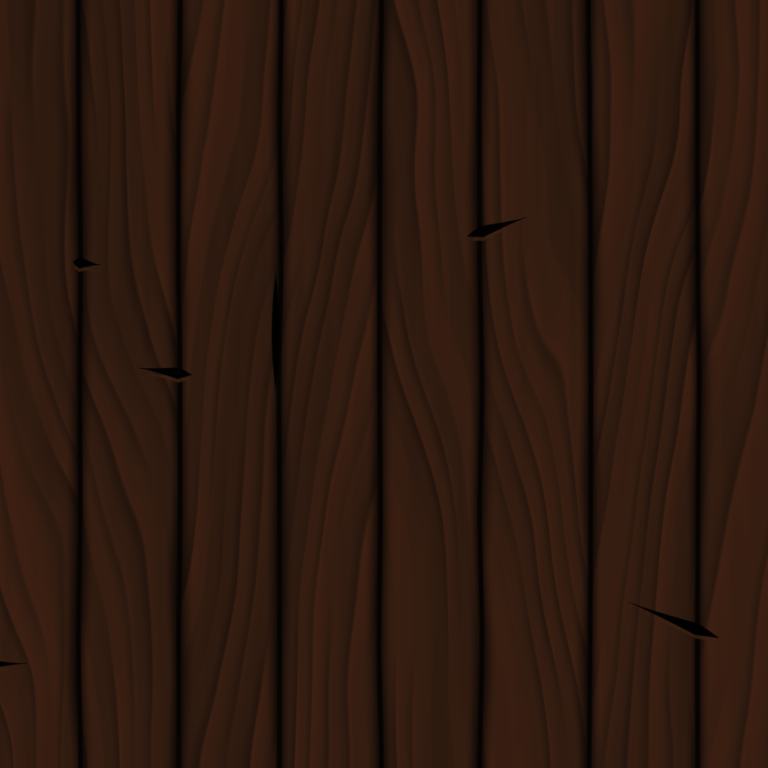
Give the GLSL for this texture, as a Shadertoy shader.

```glsl
// Dark wooden planks: eight upright boards parted by seven shadowed seams.
// Grain is a warped, leaning field cut into strands, each with a lit ridge
// and a dark crease; tapered gashes open from some of the seams.

const vec3 HEART  = vec3(0.180, 0.102, 0.060);
const vec3 RIDGE  = vec3(0.235, 0.122, 0.070);
const vec3 CREASE = vec3(0.130, 0.073, 0.040);
const vec3 GAP    = vec3(0.022, 0.013, 0.007);
const vec3 LIP    = vec3(0.230, 0.125, 0.070);

const float FIRST_SEAM    = 0.103;
const float PLANK_WIDTH   = 0.1307;
const float EXTRA_WIDTH   = 0.011;   // added to planks right of WIDE_FROM
const float WIDE_FROM     = 4.0;
const float SEAM_WOBBLE   = 0.004;
const float SHADOW_WIDTH  = 0.018;
const float STRAND_WIDTH  = 0.026;
const float GRAIN_LEAN    = 0.13;
const float GASH_WIDTH    = 0.008;
const vec2  SPLIT_CENTRE  = vec2(0.359, 0.568);
const vec2  SPLIT_RADIUS  = vec2(0.005, 0.076);

// Each gash: seam index, height, signed reach, rise towards the tip
const int GASH_COUNT = 5;
const vec4 GASHES[GASH_COUNT] = vec4[GASH_COUNT](
    vec4(0.0, 0.658, 0.028, -0.003), vec4(1.0, 0.514, -0.054, 0.007),
    vec4(4.0, 0.698, 0.060, 0.019), vec4(6.0, 0.180, -0.091, 0.036),
    vec4(-1.0, 0.135, 0.062, 0.001));

float hash(vec2 p) {
    vec3 q = fract(p.xyx * 0.1031);
    q += dot(q, q.yzx + 33.33);
    return fract((q.x + q.y) * q.z);
}

float noise(vec2 p) {
    vec2 i = floor(p), f = fract(p);
    f = f * f * (3.0 - 2.0 * f);
    return mix(mix(hash(i), hash(i + vec2(1, 0)), f.x),
               mix(hash(i + vec2(0, 1)), hash(i + vec2(1, 1)), f.x), f.y);
}

float seamX(float i) {
    return FIRST_SEAM + PLANK_WIDTH * i + EXTRA_WIDTH * max(i - WIDE_FROM, 0.0);
}

// Strength of the ridge between two strands, varying along its length
float ridgeStrength(float id, float y) {
    return smoothstep(0.15, 0.75, noise(vec2(id * 5.3 + 40.0, y * 4.0)));
}

float strandTone(float id) {
    return 0.6 * smoothstep(0.3, 0.8, hash(vec2(id + 60.0, 9.0)));
}

// Wood colour: -1 is a crease, 0 the heart, 1 a lit ridge
vec3 grain(vec2 uv, float plank) {
    float lean = mod(floor(plank / 2.0), 2.0) < 0.5 ? 1.0 : -1.0;
    float bend = uv.y - 0.1 * sin(6.2832 * uv.y);
    float warp = 0.055 * noise(vec2(uv.x * 9.0, uv.y * 3.5) + plank * 17.0)
               + 0.010 * noise(vec2(uv.x * 20.0, uv.y * 9.0) + plank * 31.0);
    float s = (uv.x + lean * GRAIN_LEAN * bend + warp) / STRAND_WIDTH + plank * 23.0;
    float id = floor(s), f = s - id;

    float here = ridgeStrength(id, uv.y), next = ridgeStrength(id + 1.0, uv.y);
    float body = strandTone(id) + 0.5 * here * exp(-4.0 * f)
               - 0.9 * next * smoothstep(0.4, 0.9, f);
    float v = mix(body, strandTone(id + 1.0) + 0.5 * next, smoothstep(0.84, 1.0, f));
    v += 0.3 * (noise(vec2(uv.x * 110.0, uv.y * 5.0)) - 0.5);
    vec3 c = mix(CREASE, HEART, clamp(v + 1.0, 0.0, 1.0));
    return mix(c, RIDGE, clamp(v, 0.0, 1.0));
}

// Coverage of a wedge, widest near its root and pointed at its tip
float wedge(vec2 p, vec2 reach, float width, float px) {
    float t = dot(p, reach) / dot(reach, reach);
    float off = abs(p.x * reach.y - p.y * reach.x) / length(reach);
    float taper = min(pow(max(1.0 - t, 0.0), 1.4), (t + 0.3) * 3.0);
    return smoothstep(-px, px, width * taper - off) * step(-0.3, t) * step(t, 1.0);
}

void mainImage(out vec4 fragColor, in vec2 fragCoord) {
    vec2 uv = fragCoord / iResolution.xy;
    float px = 1.0 / min(iResolution.x, iResolution.y);

    // Find the plank and the distances to its two seams
    float plank = 0.0, toLeft = 1.0, toRight = 1.0;
    for (float i = -1.0; i < 8.0; i++) {
        float edge = seamX(i) + SEAM_WOBBLE * (noise(vec2(i * 7.0 + 20.0, uv.y * 6.0)) - 0.5);
        float d = uv.x - edge;
        if (d >= 0.0) { plank = i + 1.0; toLeft = d; }
        else toRight = min(toRight, -d);
    }
    vec3 col = grain(uv, plank);

    // Rounded plank edges falling into black seams
    float ragged = 0.75 + 0.5 * noise(vec2(plank * 9.0, uv.y * 8.0));
    float light = smoothstep(-0.003, SHADOW_WIDTH * ragged, toLeft)
                * smoothstep(-0.002, SHADOW_WIDTH * ragged, toRight);
    col = mix(GAP, col, pow(light, 0.65));
    col = mix(GAP, col, smoothstep(0.001, 0.0045, min(toLeft, toRight)));

    // Gashes, each with a lit lower lip
    for (int i = 0; i < GASH_COUNT; i++) {
        vec4 g = GASHES[i];
        vec2 p = uv - vec2(seamX(g.x), g.y);
        float lip = wedge(p + vec2(0.0, 0.007), g.zw * 0.75, GASH_WIDTH * 0.7, px);
        col = mix(col, LIP, 0.75 * lip);
        col = mix(col, GAP * 0.3, wedge(p, g.zw, GASH_WIDTH, px));
    }

    // Narrow upright split beside a seam
    vec2 q = (uv - SPLIT_CENTRE) / SPLIT_RADIUS;
    float split = (1.0 - q.y * q.y - abs(q.x)) * SPLIT_RADIUS.x;
    col = mix(col, GAP * 0.2, smoothstep(-px, px, split));
    fragColor = vec4(col, 1.0);
}
```
